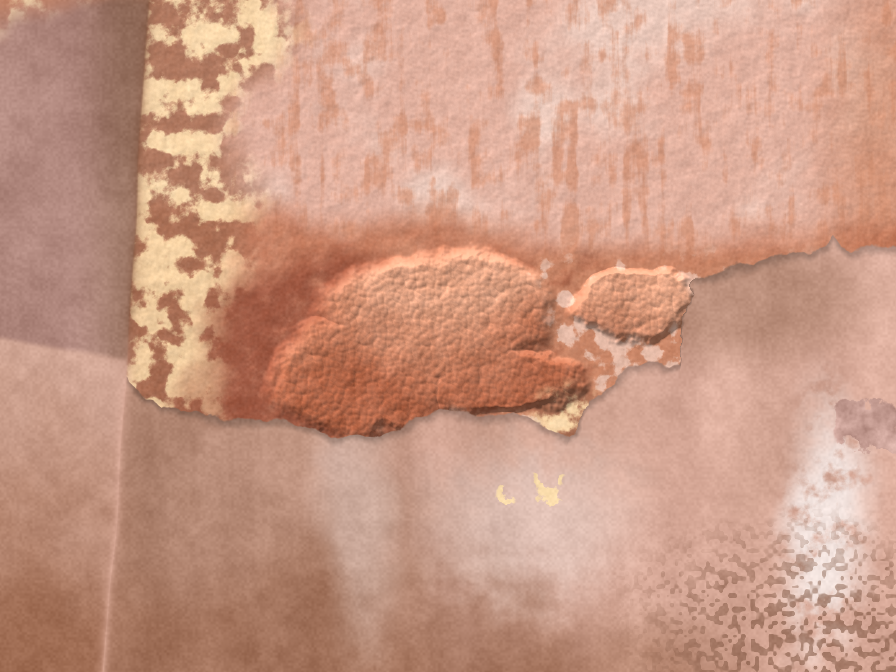
A WebGL 2 fragment shader for this texture:

```glsl
#version 300 es
precision highp float;
// Weathered wall corner: flaking pink paint, crumbling plaster and stained render.
uniform vec2 u_resolution;
out vec4 outColor;

const vec3 PINK = vec3(0.89, 0.70, 0.63);
const vec3 PALE = vec3(0.95, 0.84, 0.79);
const vec3 CREAM = vec3(0.98, 0.86, 0.67);
const vec3 RUST = vec3(0.73, 0.42, 0.30);
const vec3 OXIDE = vec3(0.59, 0.32, 0.24);
const vec3 CLAY = vec3(0.79, 0.53, 0.41);
const vec3 TAUPE = vec3(0.70, 0.53, 0.45);
const vec3 MAUVE = vec3(0.69, 0.53, 0.49);
const vec3 UMBER = vec3(0.61, 0.41, 0.31);

// Lower border of the paint, left to right.
const vec2 BORDER[15] = vec2[15](
  vec2(0.18, 0.45), vec2(0.24, 0.39), vec2(0.45, 0.37), vec2(0.56, 0.352),
  vec2(0.65, 0.384), vec2(0.77, 0.385), vec2(0.85, 0.346), vec2(0.88, 0.405),
  vec2(0.95, 0.45), vec2(1.01, 0.465), vec2(1.03, 0.59), vec2(1.2, 0.625),
  vec2(1.24, 0.655), vec2(1.27, 0.627), vec2(1.34, 0.64));

float hash(vec2 p) {
  return fract(sin(dot(p, vec2(127.1, 311.7))) * 43758.5);
}

float noise(vec2 p) {
  vec2 i = floor(p), f = fract(p);
  f = f * f * (3.0 - 2.0 * f);
  return mix(mix(hash(i), hash(i + vec2(1, 0)), f.x),
             mix(hash(i + vec2(0, 1)), hash(i + 1.0), f.x), f.y);
}

float fbm(vec2 p) {
  float sum = 0.0, amp = 0.5;
  for (int i = 0; i < 5; i++) {
    sum += amp * noise(p);
    p = mat2(1.6, 1.2, -1.2, 1.6) * p + 7.3;
    amp *= 0.5;
  }
  return sum;
}

// Displaces a point by noise to make ragged outlines.
vec2 ragged(vec2 p, float freq, float amount) {
  return p + amount * (vec2(fbm(p * freq), fbm(p * freq + 31.0)) - 0.48);
}

// Rounded pebbles around jittered cell points.
float pebbles(vec2 p) {
  float nearest = 1.0;
  for (int k = 0; k < 9; k++) {
    vec2 c = floor(p) + vec2(k % 3 - 1, k / 3 - 1);
    vec2 d = c + vec2(hash(c), hash(c + 41.0)) - p;
    nearest = min(nearest, dot(d, d));
  }
  return 1.0 - nearest;
}

// Soft elliptical mask.
float blob(vec2 p, float x, float y, float rx, float ry, float soft) {
  return 1.0 - smoothstep(1.0 - soft, 1.0 + soft, length((p - vec2(x, y)) / vec2(rx, ry)));
}

float borderHeight(float x) {
  float y = BORDER[0].y;
  for (int i = 0; i < 14; i++) {
    vec2 a = BORDER[i], b = BORDER[i + 1];
    y = mix(y, b.y, clamp((x - a.x) / (b.x - a.x), 0.0, 1.0));
  }
  return y;
}

// Mask of the lumpy plaster.
float crumble(vec2 p) {
  p = ragged(p, 14.0, 0.07);
  float m = max(blob(p, 0.66, 0.535, 0.17, 0.09, 0.16), blob(p, 0.55, 0.435, 0.13, 0.085, 0.16));
  m = max(m, blob(p, 0.76, 0.435, 0.1, 0.05, 0.16));
  return max(m, blob(p, 0.945, 0.555, 0.08, 0.048, 0.16));
}

float relief(vec2 p) {
  float lumps = 0.5 * pebbles(p * 70.0) + 0.4 * pebbles(p * 125.0) + 1.6 * fbm(p * 22.0);
  return crumble(p) * (1.3 + lumps) + 0.5 * fbm(p * 60.0);
}

vec3 leftWall(vec2 p, float cloud, float grain) {
  vec3 lower = mix(UMBER, vec3(0.82, 0.65, 0.58), smoothstep(-0.1, 0.45, p.y + 0.5 * cloud));
  vec3 upper = mix(MAUVE, TAUPE * 0.87, smoothstep(0.1, 0.2, p.x)) + 0.16 * cloud;
  float tide = p.y - 0.5 + 0.2 * p.x - 0.015 * cloud;
  vec3 col = mix(lower, upper, smoothstep(-0.006, 0.006, tide));
  float flakes = smoothstep(0.94, 1.0, p.y + 0.16 * cloud);
  return mix(col, mix(CLAY, CREAM, smoothstep(0.4, 0.6, grain)), flakes * 0.8);
}

vec3 render(vec2 p, float cloud, float grain) {
  vec3 col = mix(TAUPE, PINK * 0.96, smoothstep(0.25, 1.2, p.x + 0.9 * cloud));
  float damp = smoothstep(0.0, 0.32, p.y + 0.25 * (p.x - 0.3) + 0.4 * cloud);
  col = mix(col, UMBER, 0.6 - 0.6 * damp);
  col = mix(col, TAUPE, 0.8 * blob(p, 1.1, 0.56, 0.18, 0.09, 0.5));
  col += 0.16 * (fbm(p * vec2(13.0, 2.5)) - 0.48);
  // Salt bloom, patch, mould and chips.
  vec2 q = p + 0.09 * vec2(cloud, grain - 0.48);
  float salt = blob(q, 1.22, 0.22, 0.06, 0.17, 0.6) * smoothstep(0.2, 0.5, grain);
  salt = max(salt, 0.45 * blob(q, 0.8, 0.22, 0.14, 0.1, 0.7));
  salt = max(salt, 0.35 * blob(q, 0.53, 0.23, 0.05, 0.17, 0.7));
  col = mix(col, vec3(0.95, 0.89, 0.87), salt);
  col = mix(col, MAUVE + 0.09 + 0.3 * (grain - 0.5), blob(q, 1.277, 0.37, 0.052, 0.038, 0.06));
  float mould = blob(q, 1.21, 0.04, 0.22, 0.15, 0.6) * smoothstep(0.52, 0.68, noise(p * 150.0));
  col = mix(col, UMBER * 0.8, 0.55 * mould);
  return mix(col, CREAM, max(blob(q, 0.825, 0.274, 0.018, 0.01, 0.2), blob(q, 0.765, 0.262, 0.014, 0.009, 0.2)));
}

vec3 paint(vec2 p, float cloud, float grain, float side) {
  float streak = fbm(p * vec2(75.0, 9.0));
  vec3 col = mix(PINK, PALE, smoothstep(-0.08, 0.2, cloud) * 0.7);
  col = mix(col, CLAY, 0.65 * smoothstep(0.46, 0.66, mix(streak, grain, 0.5)));
  col = mix(col, CLAY, 0.7 * blob(p, 1.34, 0.78, 0.1, 0.24, 0.7));
  // Rusty ledge and bare undercoat.
  float ledge = p.y - 0.665 - 0.02 * sin(p.x * 5.0) - 0.09 * cloud;
  col = mix(col, mix(RUST, CLAY, grain), 0.85 - 0.85 * smoothstep(-0.03, 0.035, ledge));
  float bare = 1.0 - smoothstep(0.57, 0.63, p.y + 0.1 * cloud);
  vec3 under = mix(OXIDE, CLAY, smoothstep(0.0, 0.45, p.x - 0.4 + 0.8 * (grain - 0.5)));
  col = mix(col, under, bare * 0.85);
  col = mix(col, PALE, bare * 0.6 * smoothstep(0.53, 0.64, grain) * smoothstep(0.45, 0.8, p.x));
  // Crumbled mass, darker toward its foot.
  vec3 mass = mix(RUST * 0.93, vec3(0.86, 0.62, 0.5), smoothstep(0.4, 0.58, p.y + 0.22 * cloud));
  col = mix(col, mass, crumble(p));
  // Cream flakes along the corner and lower rim.
  float reach = side - mix(0.1, 0.22, smoothstep(0.5, 1.0, p.y)) - 0.22 * cloud;
  float flake = max(1.0 - smoothstep(-0.05, 0.05, reach), blob(p, 0.845, 0.38, 0.05, 0.045, 0.4));
  return mix(col, mix(CLAY * 0.85, CREAM, smoothstep(0.38, 0.54, grain)), flake * 0.85);
}

void main() {
  vec2 p = gl_FragCoord.xy / u_resolution.y;
  float cloud = fbm(p * 6.0) - 0.5, grain = fbm(p * 38.0 + 5.0);
  float side = p.x - 0.153 - 0.067 * p.y - 0.006 * noise(vec2(p.y * 9.0, 2.0));
  // Lit paint over render, with a shaded torn rim.
  vec2 torn = ragged(p, 24.0, 0.035);
  float rim = torn.y - borderHeight(torn.x);
  vec3 col = render(p, cloud, grain) * (1.0 - 0.22 * smoothstep(-0.018, 0.0, rim));
  float shade = relief(p) - relief(p + vec2(-0.0025, 0.0035));
  vec3 coat = paint(p, cloud, grain, side) * (1.0 + clamp(0.55 * shade, -0.38, 0.28));
  col = mix(col, coat, smoothstep(-0.002, 0.002, rim));
  // Left wall and corner seam.
  col = mix(leftWall(p, cloud, grain), col, smoothstep(-0.002, 0.002, side));
  vec3 seam = mix(PINK, UMBER * 0.85, smoothstep(0.4, 0.55, p.y));
  col = mix(col, seam, 0.65 * exp(-abs(side) * 160.0));
  col += 0.09 * (grain - 0.48) + 0.05 * (noise(p * 260.0) - 0.5);
  outColor = vec4(clamp(col, 0.0, 1.0), 1.0);
}
```
